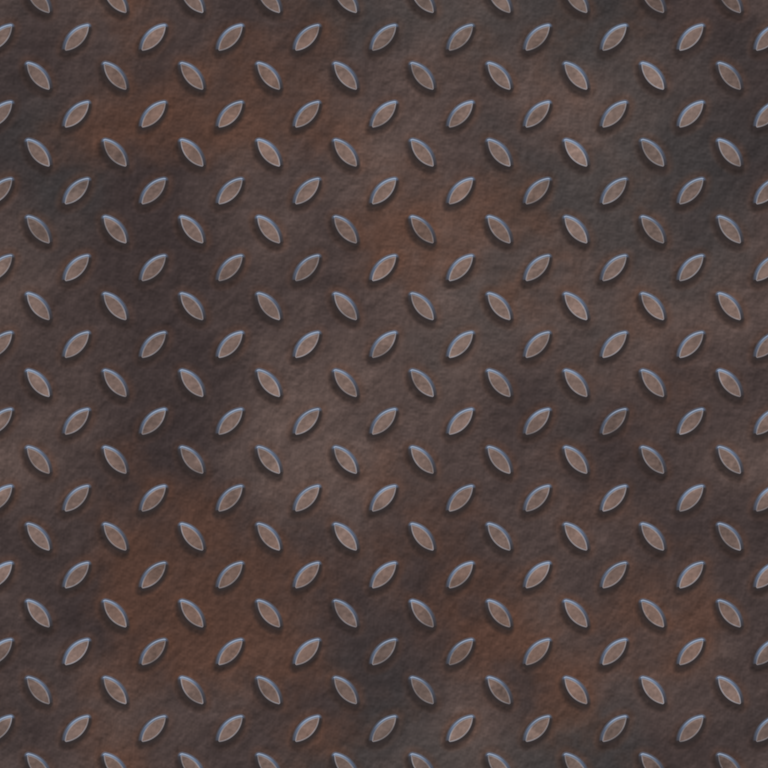
Write a Shadertoy shader that draws this texture.

```glsl
// Rusty tread plate: a 10 x 10 grid of raised lens-shaped studs, leaning
// alternately right and left. Studs are rounded vesica distance fields with a
// lit bevel; the worn ground is layered value noise that wraps at the edges.

const float REPEATS = 10.0;
const float BEVEL = 0.048;
const vec3 DARK_STEEL = vec3(0.235, 0.198, 0.197);
const vec3 PALE_STEEL = vec3(0.375, 0.312, 0.293);
const vec3 COOL_STAIN = vec3(0.225, 0.225, 0.230);
const vec3 RUST       = vec3(0.385, 0.260, 0.205);
const vec3 FACE       = vec3(0.500, 0.420, 0.385);
const vec3 SKY_SHEEN  = vec3(0.400, 0.470, 0.580);
const vec3 GLINT      = vec3(0.680, 0.730, 0.800);
const vec3 SHADE      = vec3(0.165, 0.145, 0.145);

float hash(vec2 p) {
    return fract(sin(dot(p, vec2(127.1, 311.7))) * 43758.5453);
}

// Value noise with a whole number of cells across the canvas
float noise(vec2 uv, float period, float seed) {
    vec2 p = uv * period;
    vec2 i = floor(p);
    vec2 f = fract(p);
    f = f * f * (3.0 - 2.0 * f);
    vec2 a = mod(i, period) + seed;
    vec2 b = mod(i + 1.0, period) + seed;
    return mix(mix(hash(a), hash(vec2(b.x, a.y)), f.x),
               mix(hash(vec2(a.x, b.y)), hash(b), f.x), f.y);
}

float fbm(vec2 uv, float period, int octaves, float seed) {
    float sum = 0.0, total = 0.0, amp = 1.0;
    for (int i = 0; i < octaves; i++) {
        sum += amp * noise(uv, period, seed + float(i) * 17.0);
        total += amp;
        amp *= 0.55;
        period *= 2.0;
    }
    return sum / total;
}

// Lens with its long axis on x
float lens(vec2 p, float halfLength, float halfWidth) {
    p = abs(p);
    float d = (halfLength * halfLength - halfWidth * halfWidth) / (2.0 * halfWidth);
    return (p.x - halfLength) * d > p.y * halfLength
        ? length(p - vec2(halfLength, 0.0))
        : length(p + vec2(0.0, d)) - d - halfWidth;
}

// Distance to the flat top of one lattice of studs
float studLattice(vec2 p, vec2 offset, float angle) {
    vec2 q = fract(p + offset) - 0.5;
    vec2 axis = vec2(cos(angle), sin(angle));
    q = vec2(dot(q, axis), dot(q, vec2(-axis.y, axis.x)));
    return lens(q, 0.195, 0.066) - 0.018;
}

float studs(vec2 p) {
    return min(studLattice(p, vec2(0.5, 0.0), 0.80),
               studLattice(p, vec2(0.0, 0.5), -0.86));
}

// Mottled steel with cool and rusty stains
vec3 ground(vec2 uv) {
    vec3 c = mix(DARK_STEEL, PALE_STEEL, smoothstep(0.22, 0.76, fbm(uv, 5.0, 6, 3.0)));
    c = mix(c, COOL_STAIN, 0.6 * smoothstep(0.48, 0.75, fbm(uv, 4.0, 5, 41.0)));
    return mix(c, RUST, 0.6 * smoothstep(0.50, 0.78, fbm(uv, 6.0, 6, 83.0)));
}

// Relief of the pitted surface, lit from the upper left
float grainLight(vec2 uv) {
    vec2 toLight = vec2(-0.0015, 0.0025);
    return fbm(uv, 48.0, 4, 7.0) - fbm(uv + toLight, 48.0, 4, 7.0);
}

void mainImage(out vec4 fragColor, in vec2 fragCoord) {
    vec2 uv = fragCoord / iResolution.xy;
    vec2 p = uv * REPEATS;
    float aa = REPEATS / iResolution.y;
    float grain = grainLight(uv);
    float speck = noise(uv, 230.0, 19.0) - 0.5;

    // Stud distance and outward direction
    float d = studs(p);
    vec2 e = vec2(0.008, 0.0);
    vec2 n = vec2(studs(p + e.xy) - studs(p - e.xy),
                  studs(p + e.yx) - studs(p - e.yx));
    n /= max(length(n), 0.001);

    // Ground with rust collected around the studs and a soft cast shadow
    vec3 color = ground(uv);
    float ring = smoothstep(0.17, 0.05, d) * fbm(uv, 20.0, 3, 59.0);
    color = mix(color, RUST, 0.55 * ring);
    float shadow = smoothstep(0.095, 0.02, studs(p + vec2(0.02, 0.045)));
    color = mix(color, SHADE, 0.6 * shadow);
    color *= 1.0 + 0.75 * grain + 0.10 * speck;

    // Bevel: sky sheen on upward slopes, shade on downward ones
    float facing = dot(n, normalize(vec2(-0.12, 1.0)));
    float wear = fbm(uv, 30.0, 3, 29.0);
    vec3 bevel = mix(SHADE * 1.25, SKY_SHEEN, smoothstep(-0.35, 0.95, facing) * (0.65 + 0.6 * wear));
    float crest = smoothstep(0.022, 0.0, abs(d - 0.018)) * smoothstep(0.55, 1.0, facing);
    bevel = mix(bevel, GLINT, 0.65 * crest);
    color = mix(color, bevel, 0.92 * smoothstep(BEVEL + aa, BEVEL - 0.018 - aa, d));

    // Worn flat top, toned per stud, with a thin bright rim
    vec2 id = mod(floor(p * 2.0 + 0.5), 2.0 * REPEATS);
    float tone = 0.93 + 0.12 * hash(id) + 0.35 * (wear - 0.5);
    vec3 face = mix(FACE, ground(uv) * 1.3, 0.3) * (tone + 0.6 * grain + 0.12 * speck);
    color = mix(color, face, smoothstep(aa, -aa, d));
    float rim = smoothstep(0.010 + aa, 0.0, abs(d + 0.004));
    color = mix(color, GLINT, rim * (0.12 + 0.3 * wear));

    fragColor = vec4(color, 1.0);
}
```
